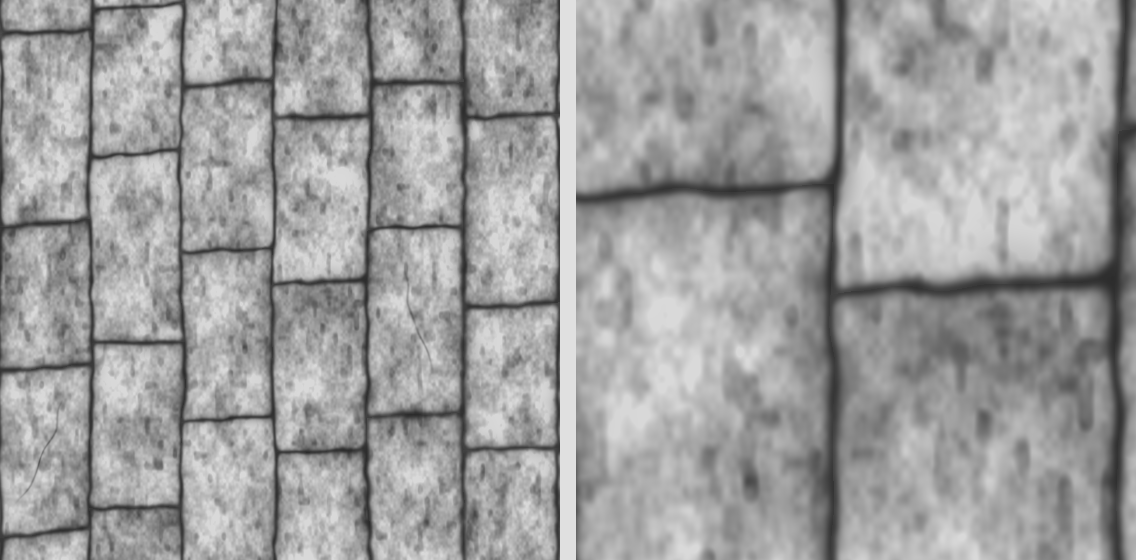
Left, the full canvas; right, a detail of the centre.
Write a three.js fragment shader that draws this texture.

```glsl
// Weathered grey stone paving: six staggered columns of blocks with dark, worn joints.
#define COLUMNS 6
#define PITCH 0.298
#define STAGGER_STEP 0.105
#define JOINT_SLOPE 0.045
#define JOINT_WIDTH 0.0036
#define JOINT_TONE 0.15
#define STONE_TONE 0.705
#define MOTTLE 0.80
#define PIT_DEPTH 0.16
#define GRIME 0.34
#define CRACK_SHARE 0.22

varying vec2 vUv;

float hash(vec2 p) {
  vec3 q = fract(p.xyx * 0.1031);
  q += dot(q, q.yzx + 33.33);
  return fract((q.x + q.y) * q.z);
}

float noise(vec2 p) {
  vec2 cell = floor(p), f = fract(p);
  f = f * f * (3.0 - 2.0 * f);
  float low = mix(hash(cell), hash(cell + vec2(1.0, 0.0)), f.x);
  float high = mix(hash(cell + vec2(0.0, 1.0)), hash(cell + vec2(1.0, 1.0)), f.x);
  return mix(low, high, f.y);
}

float fbm(vec2 p) {
  float sum = 0.0, weight = 1.0, total = 0.0;
  for (int i = 0; i < 5; i++) {
    sum += weight * noise(p);
    total += weight;
    weight *= 0.76;
    p = p * 1.93 + vec2(17.3, 9.1);
  }
  return sum / total;
}

float smoothMin(float a, float b, float k) {
  float h = max(k - abs(a - b), 0.0) / k;
  return min(a, b) - 0.25 * h * h * k;
}

// Wandering offset along a joint: a slow bend plus small chips.
float wander(float t, float seed) {
  return 0.010 * (noise(vec2(t * 6.0, seed)) - 0.5)
       + 0.005 * (noise(vec2(t * 38.0, seed + 5.0)) - 0.5);
}

float columnEdge(float i, float y) {
  float n = float(COLUMNS);
  return i / n - 0.010 * sin(3.14159 * i / n) + wander(y, i * 7.0 + 3.0);
}

// Height of cross joint k in column i, with alternating stagger and uneven lengths.
float crossJoint(float i, float k) {
  float alternate = 1.0 - 2.0 * mod(i, 2.0);
  float start = min(0.022 + STAGGER_STEP * i, 0.23) - 0.005 + 0.030 * alternate;
  float uneven = 0.0;
  if (k == 1.0) uneven = step(3.5, i);
  if (k == 2.0) uneven = -step(i, 1.5);
  return start + k * PITCH + 0.040 * alternate * uneven;
}

void main() {
  vec2 p = vUv;
  float crumble = noise(p * vec2(75.0, 60.0) + 11.0);
  float wear = 0.65 + 0.45 * crumble + 0.45 * noise(p * 14.0 + 40.0);

  // Long joints, the last inner ones wider and dirtier
  float column = 0.0, side = 1e3;
  for (int n = 0; n <= COLUMNS; n++) {
    float i = float(n), edge = columnEdge(i, p.y);
    float widen = 1.0 + 0.15 * step(3.5, i) + 0.4 * step(4.5, i) * step(i, 5.5);
    side = min(side, abs(p.x - edge) / (JOINT_WIDTH * widen * wear));
    if (n > 0 && n < COLUMNS) column += step(edge, p.x);
  }

  // Cross joints inside this column, rising slightly to the right
  float center = (column + 0.5) / float(COLUMNS) - 0.006;
  float row = 0.0, cross = 1e3, bottom = -1.0, top = 2.0;
  for (int n = -1; n <= 4; n++) {
    float k = float(n);
    float seed = column * 13.0 + k * 3.0 + 71.0;
    float height = crossJoint(column, k) + JOINT_SLOPE * (p.x - center) + wander(p.x, seed);
    float width = JOINT_WIDTH * wear * (1.0 + 0.5 * hash(vec2(seed, 2.0)));
    cross = min(cross, abs(p.y - height) / width);
    if (height <= p.y) { bottom = height; row = k; }
    else top = min(top, height);
  }
  float gap = max(smoothMin(side, cross, 2.5), 0.0);

  // Stone face: blotches, upright grain and small pits
  vec2 block = vec2(column, row + 4.0);
  float tone = STONE_TONE + 0.05 * (hash(block + 23.0) - 0.5);
  tone += MOTTLE * (fbm(p * vec2(17.0, 13.0) + block * 9.0) - 0.5);
  tone += 0.11 * (noise(p * vec2(170.0, 105.0)) - 0.5);
  tone -= PIT_DEPTH * smoothstep(0.62, 0.95, noise(p * vec2(80.0, 48.0) + 90.0));

  // A hairline crack in a few blocks
  vec2 local = p - vec2(center, 0.5 * (bottom + top));
  float lean = 1.2 * (hash(block + 57.0) - 0.5);
  float offCrack = abs(local.x - lean * local.y + 0.02 * (noise(p * 22.0) - 0.5));
  float crack = exp(-pow(offCrack / 0.0025, 2.0)) * (1.0 - smoothstep(0.05, 0.10, abs(local.y)));
  tone -= 0.20 * crack * step(hash(block + 81.0), CRACK_SHARE);

  // Soft grime beside the joints, then the dark gaps
  tone = clamp(tone, 0.28, 0.85);
  tone *= 1.0 - GRIME * exp(-gap * 0.42) * (0.4 + 1.1 * noise(p * 34.0 + 60.0));
  tone = mix(tone, JOINT_TONE, 0.88 * exp(-gap * gap) * (0.7 + 0.3 * crumble));
  gl_FragColor = vec4(vec3(tone), 1.0);
}
```
